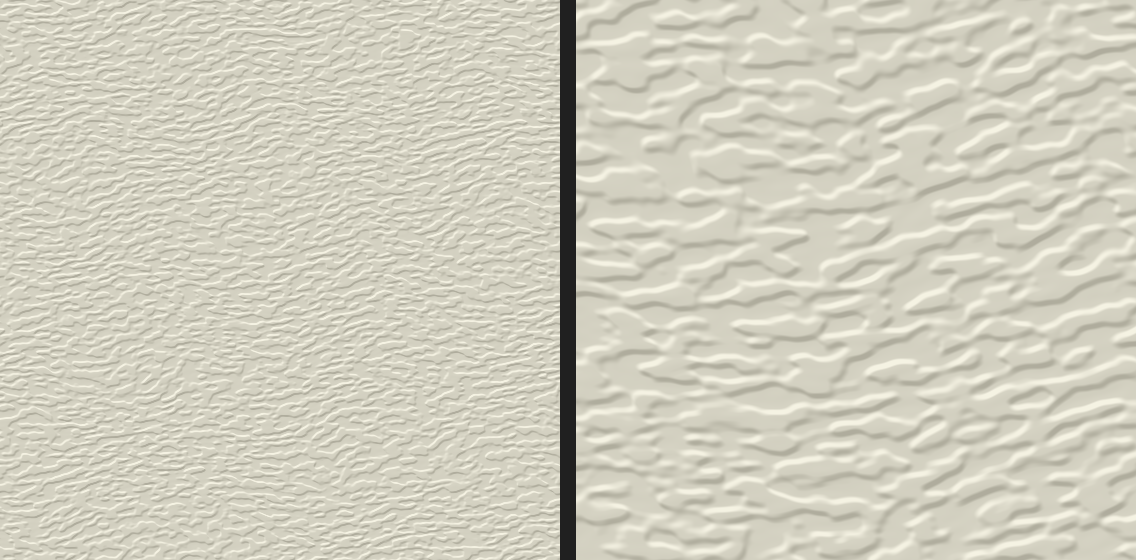
Left, the full canvas; right, a detail of the centre.
Reproduce this texture procedurally as a Shadertoy shader.

```glsl
// Embossed cream paper: short wavy creases that climb gently to the right.
// A stretched two-octave gradient noise is cut into soft plateaus, and the
// height difference along the light direction shades their edges.

// Random lattice gradient, biased upright so that creases run sideways
vec2 cellGradient(ivec2 cell) {
    uint h = uint(cell.x) * 1597334677u ^ uint(cell.y) * 3812015801u;
    h = (h ^ (h >> 16)) * 2146121005u;
    h = (h ^ (h >> 15)) * 2221713035u;
    h ^= h >> 16;
    float angle = float(h & 65535u) / 65536.0 * 6.28319;
    return vec2(0.8 * cos(angle), 1.1 * sin(angle));
}

float cornerValue(ivec2 cell, ivec2 corner, vec2 f) {
    return dot(cellGradient(cell + corner), f - vec2(corner));
}

float gradientNoise(vec2 p) {
    ivec2 cell = ivec2(floor(p));
    vec2 f = fract(p);
    vec2 u = f * f * f * (f * (f * 6.0 - 15.0) + 10.0);
    float low = mix(cornerValue(cell, ivec2(0, 0), f), cornerValue(cell, ivec2(1, 0), f), u.x);
    float high = mix(cornerValue(cell, ivec2(0, 1), f), cornerValue(cell, ivec2(1, 1), f), u.x);
    return mix(low, high, u.y);
}

// Raised plateaus with soft rims, plus a faint undulation
float paperHeight(vec2 p) {
    // Slant the grain and let its slope drift across the sheet
    p.y -= 0.12 * p.x + 0.03 * gradientNoise(p * 5.0 + 31.0);
    vec2 q = p * vec2(36.0, 84.0);
    float n = gradientNoise(q + 7.3);
    n += 0.5 * gradientNoise(q * vec2(2.1, 1.55) + vec2(53.7, 91.2));
    return smoothstep(-0.13, 0.17, n) + 0.2 * n;
}

void mainImage(out vec4 fragColor, in vec2 fragCoord) {
    vec2 p = fragCoord / iResolution.y;

    // Relief lit from the upper left
    vec2 toLight = normalize(vec2(-0.5, 0.87)) * 0.0018;
    float relief = paperHeight(p - toLight) - paperHeight(p + toLight);
    relief = clamp(relief, -1.1, 1.1);

    // Cream paper with pale highlights and grey-olive shadows
    vec3 paper = vec3(0.828, 0.818, 0.757);
    vec3 color = paper + relief * (relief > 0.0 ? vec3(0.122) : vec3(0.130));
    fragColor = vec4(color, 1.0);
}
```
